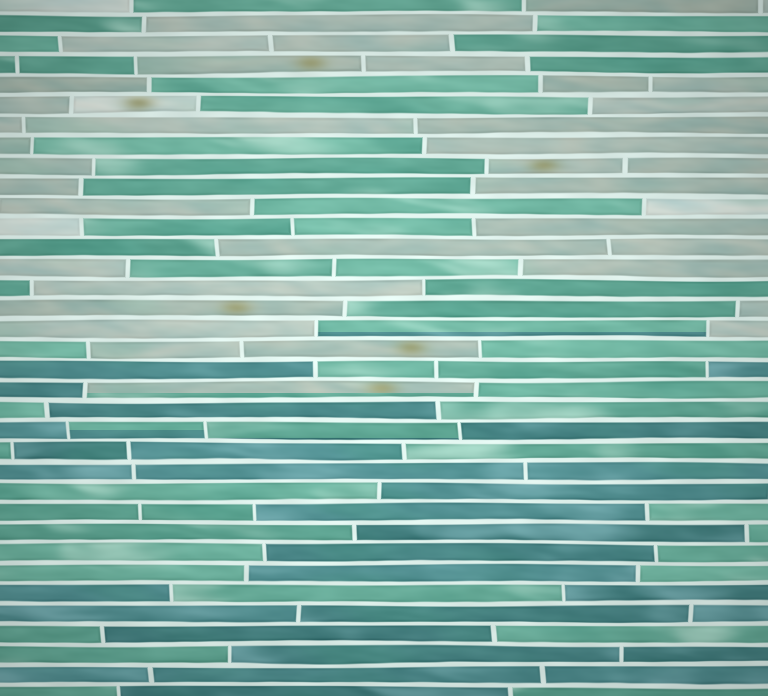
A WebGL 1 fragment shader for this pattern:

```glsl
precision highp float;

uniform vec2 u_resolution;

float hash(vec2 p) {
  vec3 h = fract(p.xyx * vec3(0.1031, 0.1030, 0.0973));
  h += dot(h, h.yzx + 33.33);
  return fract((h.x + h.y) * h.z);
}

float cornerSlope(vec2 cell, vec2 offset) {
  float angle = 6.2832 * hash(cell + 71.0);
  return dot(vec2(cos(angle), sin(angle)), offset);
}

// Gradient noise, roughly -1 to 1
float noise(vec2 p) {
  vec2 i = floor(p), f = fract(p);
  vec2 w = f * f * f * (f * (f * 6.0 - 15.0) + 10.0);
  vec2 e = vec2(1.0, 0.0);
  float low = mix(cornerSlope(i, f), cornerSlope(i + e, f - e), w.x);
  float high = mix(cornerSlope(i + e.yx, f - e.yx), cornerSlope(i + 1.0, f - 1.0), w.x);
  return 1.5 * mix(low, high, w.y);
}

// Streaked glass: grey in the upper rows, blue in the lower ones, green throughout
vec3 glassColour(vec2 id, vec2 q, vec2 local, float len, float height) {
  float pick = fract(hash(vec2(id.y, 5.0)) + 0.5 * floor(id.x) + 0.2 * hash(id + 9.0));
  float greyShare = 0.55 * smoothstep(0.4, 0.56, height);
  float blueShare = 0.6 * (1.0 - smoothstep(0.28, 0.66, height));
  float tone = hash(id + 23.0);

  // Long cloudy veins, offset so that no two tiles share them
  vec2 s = q + vec2(37.0 * tone, 53.0 * hash(id + 31.0));
  s.x += 0.7 * local.y;
  float cloud = noise(s * vec2(0.16, 0.35));
  float streak = noise(s * vec2(0.35, 1.3) + cloud);
  float fine = noise(s * vec2(0.9, 3.2));

  vec3 colour;
  if (pick < greyShare) {
    colour = mix(vec3(0.62, 0.71, 0.67), vec3(0.72, 0.79, 0.76), tone);
    colour = mix(colour, vec3(0.83, 0.89, 0.87), 0.8 * step(0.88, tone));
    colour += vec3(0.035, -0.005, -0.015) * streak;
    colour = mix(colour, vec3(0.57, 0.74, 0.68), 0.5 * smoothstep(0.1, 0.8, cloud));
    // Rare amber stain
    vec2 stain = (local - vec2(len * (0.2 + 0.6 * hash(id + 3.0)), 0.55)) / vec2(0.75, 0.35);
    float stained = step(0.78, hash(id + 47.0));
    colour = mix(colour, vec3(0.60, 0.60, 0.41), 0.75 * stained * exp(-dot(stain, stain)));
  } else if (pick > 1.0 - blueShare) {
    colour = mix(vec3(0.25, 0.48, 0.48), vec3(0.34, 0.58, 0.59), tone);
    colour = mix(colour, vec3(0.49, 0.70, 0.72), 0.65 * smoothstep(0.05, 0.8, cloud + 0.3 * streak));
    colour = mix(colour, vec3(0.30, 0.58, 0.53), 0.5 * smoothstep(0.0, 0.7, -cloud));
  } else {
    colour = mix(vec3(0.36, 0.63, 0.56), vec3(0.47, 0.74, 0.66), tone);
    colour = mix(colour, vec3(0.70, 0.86, 0.80), 0.7 * smoothstep(0.1, 0.85, cloud + 0.3 * streak));
    colour = mix(colour, vec3(0.31, 0.61, 0.54), 0.6 * smoothstep(0.1, 0.8, -cloud));
  }
  return colour + 0.035 * streak + 0.015 * fine;
}

void main() {
  vec2 uv = gl_FragCoord.xy / u_resolution;
  float rows = 34.2;
  vec2 q = gl_FragCoord.xy / u_resolution.y * rows + vec2(0.0, 0.46);
  float soft = max(0.9 * rows / u_resolution.y, 0.05);

  // Courses sag slightly and each one slides by its own amount
  q.y += 0.09 * noise(q * vec2(0.07, 0.8));
  float row = floor(q.y);
  float v = fract(q.y);
  float len = 19.26;
  float along = q.x + len * hash(vec2(row, 2.0));
  along += 0.2 * (hash(vec2(row, 17.0)) - 0.5) * (v - 0.5);
  vec2 id = vec2(floor(along / len), row);
  float u = mod(along, len);

  // Some tiles are cut in two
  if (hash(id + 13.0) < 0.14) {
    float cut = len * (0.25 + 0.5 * hash(id + 19.0));
    if (u < cut) {
      len = cut;
    } else {
      u -= cut;
      len -= cut;
      id.x += 0.5;
    }
  }

  // Distance to the hand-cut tile edge, with uneven joints
  float lower = 0.11 + 0.07 * noise(vec2(q.x * 0.11, row * 3.7)) + 0.02 * noise(vec2(q.x * 0.8, row * 5.3));
  float upper = 0.10 + 0.06 * noise(vec2(q.x * 0.10, row * 4.3 + 90.0));
  float gap = 0.07 + 0.07 * hash(id + 41.0);
  float sides = max(gap - u, u - len + gap);
  float edge = max(max(lower - v, v - 1.0 + upper), sides);

  vec3 glass = glassColour(id, q, vec2(u, v), len, uv.y);
  float rim = smoothstep(-0.17, 0.0, edge);
  glass -= vec3(0.07, 0.08, 0.08) * rim * (0.6 + 0.6 * noise(q * vec2(0.5, 2.0)));
  glass += 0.03 * (v - 0.5);

  vec3 grout = vec3(0.87, 0.94, 0.92) + 0.03 * noise(q * vec2(0.6, 1.5));
  vec3 colour = mix(glass, grout, smoothstep(-soft, soft, edge));

  // Light falls off towards the corners
  vec2 c = uv - 0.5;
  colour *= 1.05 - 0.48 * dot(c, c);
  gl_FragColor = vec4(clamp(colour, 0.0, 1.0), 1.0);
}
```
